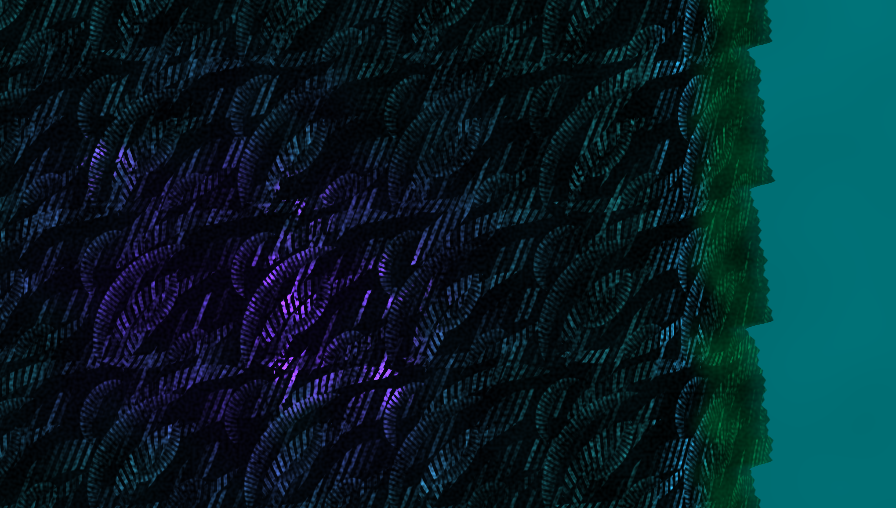
Reproduce this pattern procedurally as a Shadertoy shader.

```glsl
const float PI = 3.14159;
const float CELL = 0.297;             // repeat size, in canvas heights
const vec2 CELL_ORIGIN = vec2(0.173, 0.255);
const float JITTER = 0.035;
const float BEND_START = 1.27;        // surface turns away to the right of this
const float BEND = 3.0;
const float EDGE_X = 1.466;
const float SCALLOP = 0.275;
const float SCALLOP_DEPTH = 0.052;
const float GRAIN = 1.5;
const vec3 WATER = vec3(0.0, 0.44, 0.46);
const vec3 SHADOW = vec3(0.006, 0.028, 0.034);
const vec3 RIB = vec3(0.045, 0.22, 0.225);
const vec3 MOSS = vec3(0.0, 0.25, 0.13);
const vec3 BLUE = vec3(0.10, 0.32, 0.52);
const vec3 DUSK = vec3(0.035, 0.02, 0.11);
const vec3 VIOLET = vec3(0.28, 0.17, 0.62);
const vec3 HOT = vec3(0.62, 0.24, 1.1);

// Each arc: centre, radius, half width (cell units)
const int ARCS = 8;
const vec4 RING[ARCS] = vec4[ARCS](
    vec4(0.95, -0.93, 1.00, 0.055), vec4(0.30, 1.15, 1.02, 0.045),
    vec4(1.05, -0.10, 0.86, 0.040), vec4(0.95, -0.05, 0.83, 0.050),
    vec4(0.80, 0.08, 0.24, 0.045), vec4(0.20, 0.68, 0.35, 0.038),
    vec4(0.25, 0.72, 0.27, 0.042), vec4(0.75, 0.20, 0.71, 0.052));
// Each arc: middle angle, half sweep, rib spacing, brightness
const vec4 SWEEP[ARCS] = vec4[ARCS](
    vec4(1.95, 0.50, 0.055, 0.75), vec4(-1.30, 0.50, 0.052, 0.70),
    vec4(2.40, 0.55, 0.055, 0.70), vec4(2.40, 0.42, 0.055, 0.90),
    vec4(2.27, 0.72, 0.030, 0.80), vec4(-0.65, 0.78, 0.030, 0.85),
    vec4(2.70, 1.05, 0.030, 0.75), vec4(2.50, 0.78, 0.031, 0.90));
const float DASH_SPACING = 0.05;      // wider spacing reads as separate dashes

// Each light: position, radius
const int LIGHTS = 6;
const vec3 LIGHT[LIGHTS] = vec3[LIGHTS](
    vec3(0.573, 0.266, 0.065), vec3(0.755, 0.250, 0.055), vec3(0.780, 0.430, 0.075),
    vec3(0.562, 0.427, 0.070), vec3(0.202, 0.679, 0.050), vec3(0.585, 0.599, 0.055));

float hash(vec2 p) {
    p = fract(p * vec2(0.1031, 0.1137));
    p += dot(p, p.yx + 33.33);
    return fract((p.x + p.y) * p.x * 17.0);
}

vec2 gradientAt(vec2 cell) {
    float a = 2.0 * PI * hash(cell + 71.0);
    return vec2(cos(a), sin(a));
}

float gradientNoise(vec2 p) {
    vec2 i = floor(p), f = p - i, o = vec2(1, 0);
    vec2 w = f * f * f * (f * (f * 6.0 - 15.0) + 10.0);
    float low = mix(dot(gradientAt(i), f), dot(gradientAt(i + o.xy), f - o.xy), w.x);
    float high = mix(dot(gradientAt(i + o.yx), f - o.yx), dot(gradientAt(i + 1.0), f - 1.0), w.x);
    return mix(low, high, w.y);
}

// Leaning strokes strung along rising chains
float dashChains(vec2 p, float aa) {
    vec2 g = vec2(18.0 * p.x - 7.0 * p.y, 3.0 * p.y - 2.0 * p.x + 0.3 * sin(2.0 * PI * p.x));
    vec2 d = abs(fract(g) - 0.5), soft = aa * vec2(18.0, 4.0);
    vec2 c = smoothstep(vec2(0.24, 0.30) + soft, vec2(0.24, 0.30) - soft, d);
    float wear = hash(floor(g) + 90.0);
    return c.x * c.y * wear * wear * 0.85;
}

// Coverage and shade of one tapered, ribbed arc
vec2 ribbedArc(vec2 p, vec4 ring, vec4 sweep, float seed, float aa) {
    vec2 d = p - ring.xy;
    float r = length(d);
    float angle = mod(atan(d.y, d.x) - sweep.x + PI, 2.0 * PI) - PI;
    float along = min(abs(angle) / sweep.y, 1.0);
    float halfWidth = ring.w * (1.0 - pow(along, 4.0));
    float across = (r - ring.z) / ring.w;
    float cover = smoothstep(aa, -aa, abs(r - ring.z) - halfWidth) * step(along, 0.999);
    bool dashed = sweep.z > DASH_SPACING;
    float ribPos = angle * ring.z / sweep.z + (dashed ? 0.6 : 0.3) * across;
    float soft = 0.7 * aa / sweep.z;
    float rib = smoothstep(0.27 + soft, 0.27 - soft, abs(fract(ribPos) - 0.5));
    float wear = mix(0.15, 1.4, hash(vec2(floor(ribPos) + 40.0, seed * 57.0)));
    float rim = 0.3 + 0.7 * smoothstep(-0.5, 0.9, across);
    float shade = dashed ? wear : rim * mix(0.25, 1.1, rib) * mix(0.7, 1.0, wear);
    return vec2(dashed ? cover * rib : cover, shade * sweep.w);
}

// Layers the arcs of neighbouring repeats over the chains
float weave(vec2 p, float aa) {
    float shade = dashChains(p, aa);
    for (int k = 0; k < ARCS; k++)
    for (int j = 0; j < 9; j++) {
        vec2 id = floor(p) + vec2(j % 3 - 1, j / 3 - 1);
        float seed = hash(id + float(k) * 7.3 + 20.0);
        vec2 shift = JITTER * (vec2(seed, hash(id + 50.0)) * 2.0 - 1.0);
        vec2 arc = ribbedArc(p - id - shift, RING[k], SWEEP[k], seed, aa);
        shade = mix(shade, arc.y * mix(0.6, 1.15, seed), arc.x);
    }
    return shade;
}

void mainImage(out vec4 fragColor, in vec2 fragCoord) {
    vec2 p = fragCoord / iResolution.y;
    float px = 1.0 / iResolution.y;
    float turn = max(p.x - BEND_START, 0.0);
    vec2 surface = p + vec2(BEND * turn * turn, 0.0);
    float shade = weave((surface - CELL_ORIGIN) / CELL, px / CELL);
    float mottling = gradientNoise(p * 11.0);
    float grain = GRAIN * gradientNoise(p * 140.0);
    shade *= max(1.0 + 0.7 * mottling + grain, 0.0);
    vec3 col = SHADOW * max(1.0 + mottling + grain, 0.1) + RIB * shade;

    // Violet haze and hot spots
    vec2 h = (p - vec2(0.47, 0.41)) / vec2(0.40, 0.36);
    float haze = exp(-dot(h, h)) * (0.95 + 1.3 * gradientNoise(p * 6.0 + 9.0));
    col = mix(col, DUSK * (0.6 + 0.5 * grain) + VIOLET * shade * 0.8, clamp(haze, 0.0, 0.9));
    float spark = 0.0;
    for (int i = 0; i < LIGHTS; i++) {
        vec2 d = (p - LIGHT[i].xy) / LIGHT[i].z;
        spark += exp(-dot(d, d));
    }
    spark *= smoothstep(-0.3, 0.25, gradientNoise(p * 24.0));
    col += HOT * spark * smoothstep(0.2, 0.7, shade);

    // Blue ribs and mossy border
    float band = smoothstep(1.27, 1.32, p.x) * smoothstep(1.42, 1.37, p.x);
    col += BLUE * shade * band * 0.8;
    float moss = smoothstep(1.34, 1.43, p.x + 0.06 * mottling);
    col = mix(col, MOSS * (0.7 + 0.6 * shade + 0.6 * mottling + 0.15 * grain), moss * 0.9);

    // Scalloped, frayed silhouette against open water
    float s = fract((0.9 - p.y) / SCALLOP);
    float tooth = sqrt(s) * smoothstep(1.0, 0.93, s);
    float fray = 0.012 * abs(fract(s * 14.0) - 0.5) + 0.014 * gradientNoise(p.yy * 18.0);
    float edge = EDGE_X + SCALLOP_DEPTH * tooth + fray;
    vec3 water = WATER * (1.0 + 0.04 * gradientNoise(p * 5.0) + 0.03 * (p.y - 0.5));
    float veil = smoothstep(px, -px, p.x - edge);
    float solid = smoothstep(0.005, -0.05, p.x - edge);
    col = mix(water, col, veil * mix(0.72, 1.0, solid));
    fragColor = vec4(clamp(col, 0.0, 1.0), 1.0);
}
```
